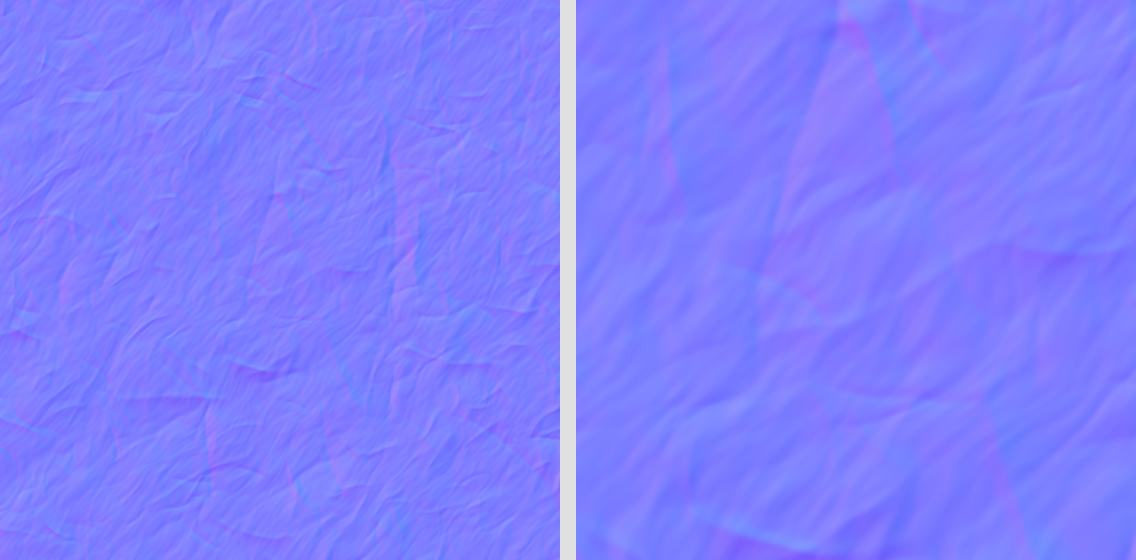
Left, the full canvas; right, a detail of the centre.
Give the GLSL for this texture map, as a Shadertoy shader.

```glsl
// Tangent-space normal map of crumpled paper: diagonal creases, tilted facets and fine fibres.

const float GRAIN_ANGLE     = 0.92;    // main crease direction, radians
const float ANGLE_SPREAD    = 1.5;     // deviation of creases from it
const int   CREASE_LAYERS   = 4;
const float CREASE_SCALE    = 4.0;     // cells per canvas, coarsest layer
const float CREASE_GROWTH   = 1.65;    // scale ratio between layers
const float CREASE_STRENGTH = 0.21;
const float CREASE_WIDTH    = 0.10;    // soft side, in cells
const float CREASE_EDGE     = 0.0028;  // sharp side, in canvas units
const float FACET_SCALE     = 5.0;
const float FACET_SLOPE     = 0.034;
const float FIBRE_SCALE     = 24.0;
const float FIBRE_SLOPE     = 0.022;
const vec2  FIBRE_STRETCH   = vec2(0.9, 2.3);
const float DIFF_STEP       = 0.0015;  // step of the height gradient
const vec3  FLAT_BIAS       = vec3(0.0, -0.004, 0.0);

// Sine-free hash, three values in 0..1
vec3 hash3(vec3 p) {
    p = fract(p * vec3(0.1031, 0.1030, 0.0973));
    p += dot(p, p.yxz + 33.33);
    return fract((p.xxy + p.yxx) * p.zyx);
}

mat2 rotation(float angle) {
    float c = cos(angle), s = sin(angle);
    return mat2(c, -s, s, c);
}

float cornerSlope(vec2 cell, vec2 offset, float seed) {
    return dot(hash3(vec3(cell, seed)).xy * 2.0 - 1.0, offset);
}

// Gradient noise, about -0.7..0.7
float noise(vec2 p, float seed) {
    vec2 c = floor(p), f = p - c;
    vec2 u = f * f * f * (f * (f * 6.0 - 15.0) + 10.0);
    vec2 e = vec2(1.0, 0.0);
    return mix(mix(cornerSlope(c, f, seed), cornerSlope(c + e, f - e, seed), u.x),
               mix(cornerSlope(c + e.yx, f - e.yx, seed),
                   cornerSlope(c + 1.0, f - 1.0, seed), u.x), u.y);
}

// Irregular bending of the sheet
vec2 warp(vec2 p) {
    vec2 broad = vec2(noise(p * 7.0, 11.0), noise(p * 7.0, 12.0));
    vec2 small = vec2(noise(p * 24.0, 13.0), noise(p * 24.0, 14.0));
    return p + 0.030 * broad + 0.007 * small;
}

// Folded facets plus stretched fibres
float height(vec2 p) {
    vec2 q = rotation(GRAIN_ANGLE) * p;
    float h = 0.0, scale = FACET_SCALE;
    for (int i = 0; i < 3; i++) {
        float n = noise(q * vec2(0.75, 1.25) * scale, 20.0 + float(i));
        h += FACET_SLOPE * sqrt(n * n + 0.0015) / scale;
        scale *= 2.1;
    }
    vec2 fibre = q * FIBRE_STRETCH * FIBRE_SCALE;
    h += FIBRE_SLOPE * noise(fibre, 31.0) / FIBRE_SCALE;
    h += FIBRE_SLOPE * 0.4 * noise(fibre * 2.1, 32.0) / FIBRE_SCALE;
    return h;
}

// One bent crease: soft slope on one side, thin counter-slope on the other
vec2 crease(vec2 offset, vec3 shape, vec3 look, float edge) {
    float angle = GRAIN_ANGLE + ANGLE_SPREAD * (shape.x + shape.y + shape.z - 1.5);
    vec2 along = vec2(cos(angle), sin(angle));
    vec2 across = vec2(along.y, -along.x);
    float bend = (look.y - 0.5) * 0.9;
    float x = dot(offset, along);
    float d = dot(offset, across) + bend * x * x;

    float width = CREASE_WIDTH * mix(0.5, 1.4, look.z);
    float softSide = smoothstep(-edge, edge, d) * exp(-max(d, 0.0) / width);
    float rim = (d + 1.6 * edge) / (1.5 * edge);
    float profile = softSide - 0.55 * exp(-rim * rim);

    float halfLength = mix(0.45, 0.95, shape.y);
    float taper = smoothstep(halfLength, 0.3 * halfLength, abs(x))
                * smoothstep(1.0, 0.6, length(offset));
    float power = fract(look.x * 7.0);
    float side = look.x < 0.58 ? -1.0 : 1.0;
    return side * power * power * profile * taper * (across + 2.0 * bend * x * along);
}

// Two random creases per cell in each layer
vec2 creaseSlope(vec2 p) {
    vec2 slope = vec2(0.0);
    float scale = CREASE_SCALE;
    for (int layer = 0; layer < CREASE_LAYERS; layer++) {
        vec2 q = p * scale + 3.7 * float(layer);
        for (int k = 0; k < 18; k++) {
            vec2 cell = floor(q) + vec2(k % 3, (k / 3) % 3) - 1.0;
            float seed = float(layer * 2 + k / 9) * 5.0 + 40.0;
            vec2 center = cell + hash3(vec3(cell, seed)).xy;
            vec3 shape = hash3(vec3(cell, seed + 1.3));
            vec3 look = hash3(vec3(cell, seed + 2.6));
            slope += crease(q - center, shape, look, CREASE_EDGE * scale);
        }
        scale *= CREASE_GROWTH;
    }
    return CREASE_STRENGTH * slope;
}

void mainImage(out vec4 fragColor, in vec2 fragCoord) {
    vec2 p = fragCoord / min(iResolution.x, iResolution.y) + 2.0;
    vec2 sheet = warp(p);
    vec2 e = vec2(DIFF_STEP, 0.0);
    float h = height(sheet);
    vec2 slope = vec2(height(sheet + e) - h, height(sheet + e.yx) - h) / DIFF_STEP;
    slope += creaseSlope(sheet);

    // Green axis points down
    vec3 normal = normalize(vec3(slope.x, -slope.y, 1.0));
    fragColor = vec4(0.5 + 0.5 * normal + FLAT_BIAS, 1.0);
}
```
